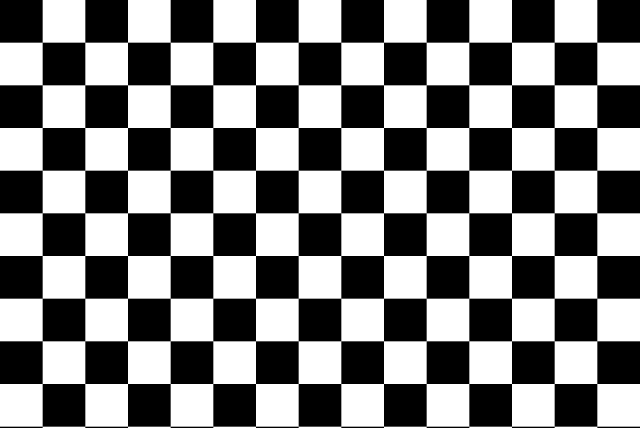
A WebGL 1 fragment shader for this pattern:

```glsl
precision highp float;

uniform vec2 u_resolution;

const float COLUMNS = 15.0;
const vec3 BLACK = vec3(0.0);
const vec3 WHITE = vec3(1.0);

// Integral of a square wave that is +1 on even cells and -1 on odd cells
vec2 triangleWave(vec2 p) {
    return 1.0 - abs(mod(p, 2.0) - 1.0);
}

// Checkerboard averaged over a square of the given width:
// 0 on even cells, 1 on odd cells, exact coverage along the edges
float checker(vec2 p, float width) {
    vec2 wave = (triangleWave(p + 0.5 * width) - triangleWave(p - 0.5 * width)) / width;
    return 0.5 - 0.5 * wave.x * wave.y;
}

void main() {
    // Square cells, counted from the upper left corner
    float pixelWidth = COLUMNS / u_resolution.x;
    vec2 fromTopLeft = vec2(gl_FragCoord.x, u_resolution.y - gl_FragCoord.y);
    vec2 cell = fromTopLeft * pixelWidth;

    gl_FragColor = vec4(mix(BLACK, WHITE, checker(cell, pixelWidth)), 1.0);
}
```
